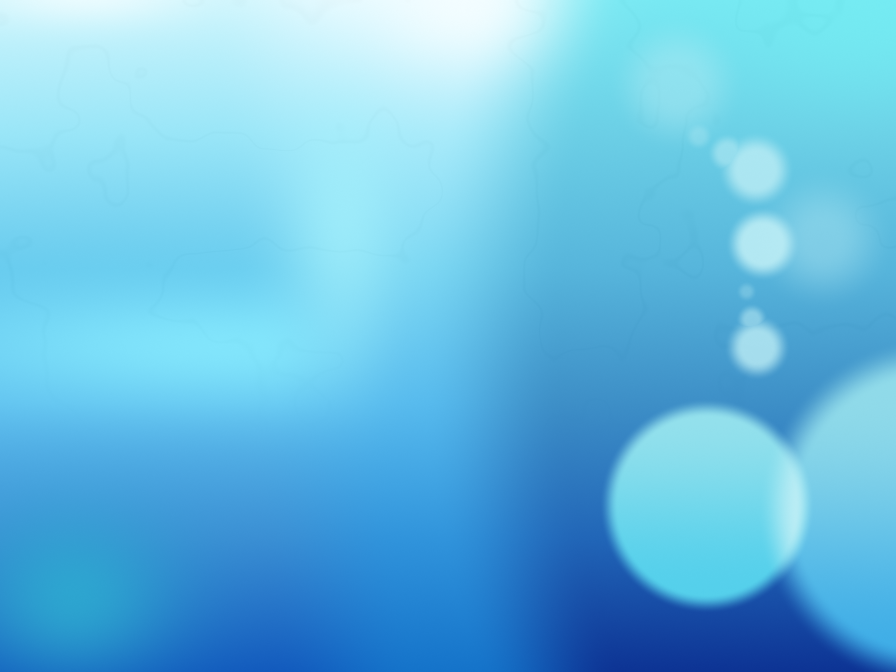
A WebGL 1 fragment shader for this background:

```glsl
precision highp float;
uniform vec2 u_resolution;

#define BEAM_SOFTNESS 0.11
#define DISC_EDGE 0.014
#define WISP_SCALE 7.0
#define WISP_STRENGTH 0.012
#define TRAIL_STEPS 3
#define AQUA vec3(0.53, 0.92, 0.995)
#define TEAL vec3(0.18, 0.69, 0.82)
#define PALE vec3(0.74, 0.93, 0.96)
#define WHITE vec3(0.97, 0.995, 1.0)

float hash(vec2 p) {
  vec3 q = fract(vec3(p.xyx) * 0.1031);
  q += dot(q, q.yzx + 33.33);
  return fract((q.x + q.y) * q.z);
}

float noise(vec2 p) {
  vec2 cell = floor(p);
  vec2 f = fract(p);
  f = f * f * (3.0 - 2.0 * f);
  float low = mix(hash(cell), hash(cell + vec2(1.0, 0.0)), f.x);
  float high = mix(hash(cell + vec2(0.0, 1.0)), hash(cell + 1.0), f.x);
  return mix(low, high, f.y);
}

// Vertical gradient through six evenly spaced colours, bottom to top
vec3 ramp(float y, vec3 a, vec3 b, vec3 c, vec3 d, vec3 e, vec3 f) {
  float t = y * 5.0;
  vec3 col = mix(a, b, clamp(t, 0.0, 1.0));
  col = mix(col, c, clamp(t - 1.0, 0.0, 1.0));
  col = mix(col, d, clamp(t - 2.0, 0.0, 1.0));
  col = mix(col, e, clamp(t - 3.0, 0.0, 1.0));
  return mix(col, f, clamp(t - 4.0, 0.0, 1.0));
}

float glow(vec2 p, vec2 center, vec2 radius) {
  vec2 d = (p - center) / radius;
  return exp(-dot(d, d));
}

float disc(vec2 p, vec2 center, float radius, float edge) {
  return 1.0 - smoothstep(radius - edge, radius + edge, distance(p, center));
}

// Row of soft dots growing from one end to the other
float trail(vec2 p, vec2 start, vec2 end, float small, float large) {
  float light = 0.0;
  for (int i = 0; i < TRAIL_STEPS; i++) {
    float t = float(i) / float(TRAIL_STEPS - 1);
    float radius = mix(small, large, t * t);
    float dot_light = disc(p, mix(start, end, t), radius, 0.3 * radius + 0.003);
    light = max(light, dot_light * mix(0.3, 0.8, t));
  }
  return light;
}

vec3 backdrop(vec2 p) {
  vec3 left = ramp(p.y,
    vec3(0.07, 0.35, 0.74), vec3(0.23, 0.56, 0.83), vec3(0.36, 0.74, 0.93),
    vec3(0.40, 0.79, 0.93), vec3(0.60, 0.90, 0.97), vec3(0.80, 0.96, 0.99));
  vec3 middle = ramp(p.y,
    vec3(0.08, 0.45, 0.79), vec3(0.19, 0.58, 0.86), vec3(0.34, 0.73, 0.93),
    vec3(0.48, 0.84, 0.95), vec3(0.66, 0.92, 0.98), vec3(0.90, 0.98, 1.0));
  vec3 right = ramp(p.y,
    vec3(0.05, 0.20, 0.58), vec3(0.13, 0.40, 0.72), vec3(0.24, 0.56, 0.78),
    vec3(0.34, 0.71, 0.86), vec3(0.42, 0.81, 0.90), vec3(0.47, 0.91, 0.95));

  // Curved borders of the central beam
  float bend = p.y - 0.5;
  float west = 0.51 - 0.1 * p.y;
  float east = 0.73 + 0.35 * bend * bend;
  vec3 col = mix(left, middle, smoothstep(west - BEAM_SOFTNESS, west + BEAM_SOFTNESS, p.x));
  return mix(col, right, smoothstep(east - BEAM_SOFTNESS, east + BEAM_SOFTNESS, p.x));
}

void main() {
  vec2 p = gl_FragCoord.xy / u_resolution.y;
  vec3 col = backdrop(p);

  // Broad glows
  float band_end = 1.0 - smoothstep(0.38, 0.62, p.x);
  col = mix(col, AQUA, 0.85 * band_end * glow(p, vec2(0.34, 0.485), vec2(0.45, 0.09)));
  col = mix(col, vec3(0.64, 0.94, 0.985), 0.7 * glow(p, vec2(0.51, 0.67), vec2(0.08, 0.18)));
  col = mix(col, TEAL, 0.8 * glow(p, vec2(0.11, 0.11), vec2(0.15, 0.12)));
  col = mix(col, WHITE, 0.75 * glow(p, vec2(0.69, 0.99), vec2(0.13, 0.09)));
  col = mix(col, WHITE, 0.7 * glow(p, vec2(0.13, 1.01), vec2(0.15, 0.045)));
  col = mix(col, vec3(0.45, 0.93, 0.95), 0.6 * glow(p, vec2(1.3, 0.97), vec2(0.22, 0.13)));

  // Faint wisps along noise contours
  float field = noise(p * WISP_SCALE) + 0.3 * noise(p * WISP_SCALE * 4.0);
  float wisp = 1.0 - smoothstep(0.0, 0.03, abs(field - 0.65));
  col -= WISP_STRENGTH * wisp * smoothstep(0.3, 0.6, p.y);

  // Large discs and the bright lens where they overlap
  float big = disc(p, vec2(1.389, 0.236), 0.232, 0.03);
  float round_disc = disc(p, vec2(1.052, 0.247), 0.146, DISC_EDGE);
  vec3 big_color = mix(vec3(0.25, 0.70, 0.92), vec3(0.58, 0.87, 0.92), smoothstep(0.0, 0.42, p.y));
  vec3 round_color = mix(vec3(0.34, 0.83, 0.93), vec3(0.59, 0.89, 0.93), smoothstep(0.12, 0.39, p.y));
  col = mix(col, big_color, 0.95 * big);
  col = mix(col, round_color, 0.97 * round_disc);
  col = mix(col, PALE, 0.95 * big * round_disc);

  // Hazy and small lights
  col = mix(col, PALE, 0.4 * disc(p, vec2(1.007, 0.875), 0.065, 0.04));
  col = mix(col, PALE, 0.38 * disc(p, vec2(1.224, 0.644), 0.065, 0.045));
  col = mix(col, PALE, 0.9 * disc(p, vec2(1.135, 0.637), 0.042, DISC_EDGE));
  col = mix(col, PALE, trail(p, vec2(1.04, 0.797), vec2(1.125, 0.747), 0.014, 0.042));
  col = mix(col, PALE, trail(p, vec2(1.111, 0.566), vec2(1.127, 0.483), 0.01, 0.036));

  // Fine dither against banding
  col += (hash(gl_FragCoord.xy) - 0.5) / 255.0;
  gl_FragColor = vec4(clamp(col, 0.0, 1.0), 1.0);
}
```
